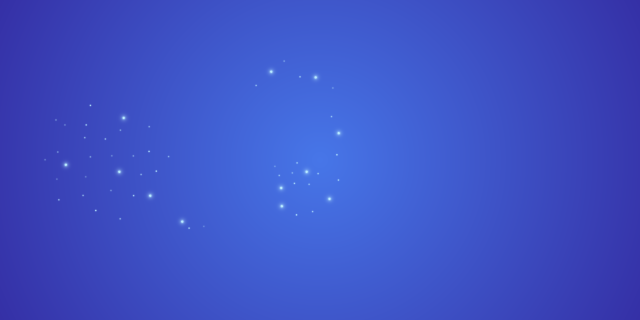
Write a WebGL 1 fragment shader that draws this background.

```glsl
precision highp float;

uniform vec2 u_resolution;

#define CENTER_BLUE vec3(0.278, 0.463, 0.910)
#define CORNER_INDIGO vec3(0.207, 0.187, 0.650)
#define STAR_TINT vec3(0.72, 0.92, 1.0)
#define CORNER_DISTANCE 1.118
#define STAR_SIZE 0.0027
#define CORE_SIZE 0.0043
#define HALO_SIZE 0.0105
#define GOLDEN_ANGLE 2.39996
#define MAX_STARS 32

float hash(float n) {
    return fract(sin(n * 12.9898 + 4.137) * 43758.5453);
}

float gaussian(float d, float size) {
    return exp(-d * d / (size * size));
}

// A small point, or a bright core wrapped in a halo
float star(float d, float seed, bool isBright) {
    float strength = mix(0.3, 0.95, hash(seed + 0.7));
    if (isBright) {
        return gaussian(d, CORE_SIZE) * 0.85 + gaussian(d, HALO_SIZE) * 0.35;
    }
    return gaussian(d, STAR_SIZE) * strength;
}

// Jittered spiral filling an ellipse; one star per period is bright
float cluster(vec2 p, vec2 radii, float count, float period, float phase) {
    float light = 0.0;
    for (int i = 0; i < MAX_STARS; i++) {
        float n = float(i);
        if (n >= count) break;
        float angle = n * GOLDEN_ANGLE + phase + 0.4 * (hash(n + phase) - 0.5);
        float radius = sqrt((n + 0.3 + 0.5 * hash(n + 31.0)) / count);
        vec2 place = radii * radius * vec2(cos(angle), sin(angle));
        light += star(length(p - place), n + phase, mod(n, period) == 2.0);
    }
    return light;
}

// Clockwise arc from the upper left round to the bottom
float arc(vec2 p, vec2 radii) {
    float light = 0.0;
    for (int i = 0; i < 14; i++) {
        float n = float(i);
        float angle = 2.2 - 0.3 * n + 0.12 * (hash(n + 5.0) - 0.5);
        float stretch = 1.0 + 0.3 * (hash(n + 17.0) - 0.5);
        vec2 place = radii * stretch * vec2(cos(angle), sin(angle));
        light += star(length(p - place), n + 50.0, mod(n, 3.0) == 1.0);
    }
    return light;
}

void main() {
    // Centred coordinates, in canvas heights
    vec2 p = (gl_FragCoord.xy - 0.5 * u_resolution) / u_resolution.y;

    // Radial backdrop
    float fade = clamp(length(p) / CORNER_DISTANCE, 0.0, 1.0);
    vec3 color = mix(CENTER_BLUE, CORNER_INDIGO, fade);

    // Left cluster with its small trail, then the right arc and its core
    float light = cluster(p - vec2(-0.674, 0.0), vec2(0.21, 0.19), 29.0, 7.0, 0.58);
    light += cluster(p - vec2(-0.396, -0.206), vec2(0.05, 0.022), 3.0, 3.0, 3.9);
    light += arc(p - vec2(-0.10, 0.057), vec2(0.17, 0.23));
    light += cluster(p - vec2(-0.078, -0.052), vec2(0.08, 0.055), 9.0, 4.0, 2.2);

    color = mix(color, STAR_TINT, clamp(light, 0.0, 1.0));
    gl_FragColor = vec4(color, 1.0);
}
```
